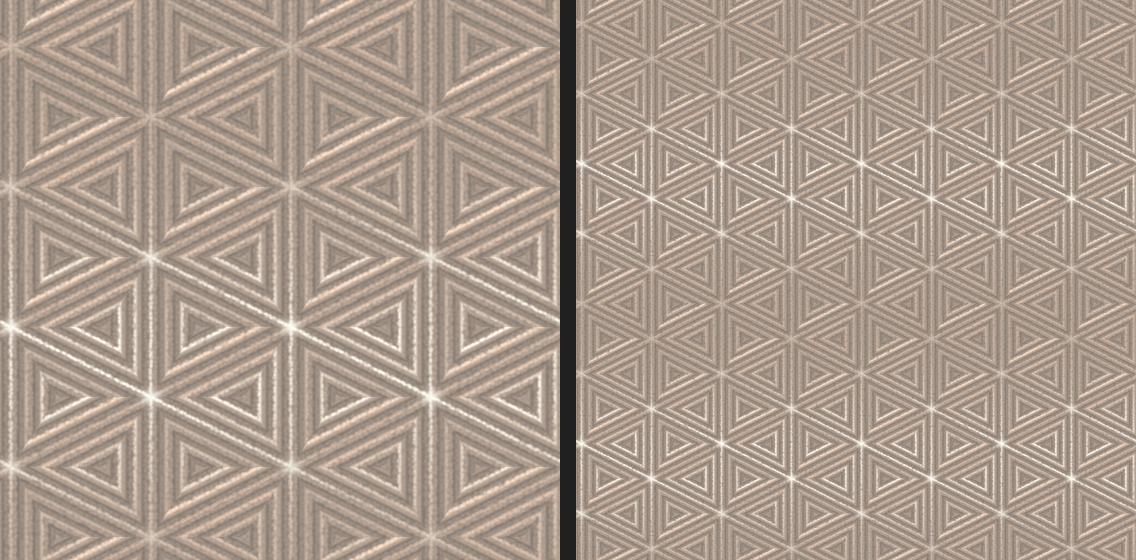
Left: one tile. Right: repeated 2 by 2.
Write a WebGL 1 fragment shader that draws this pattern.

```glsl
precision highp float;

uniform vec2 u_resolution;

const float REPEATS = 4.0;               // triangle columns and rows
const vec2 LATTICE_SHIFT = vec2(0.078, 0.664);
const float RIDGES = 9.0;                // ridges per triangle height
const float FINE_RIDGES = 27.0;
const float FINE_DEPTH = 0.17;
const float LINE_WIDTH = 0.12;           // in ridge spacings
const float SHEEN_WIDTH = 0.21;
const float GRAIN_CELLS = 128.0;
const float GRAIN_WOBBLE = 0.007;
const float GLOW_HEIGHT = 0.36;          // where the bright band lies
const float GLOW_POWER = 1.4;
const float STAR_SIZE = 0.055;
const vec3 GROOVE = vec3(0.535, 0.488, 0.450);
const vec3 CREST = vec3(0.745, 0.670, 0.610);
const vec3 PEACH = vec3(0.96, 0.82, 0.72);
const vec3 WHITE = vec3(1.0, 1.0, 0.96);
const float TAU = 6.2831853;

vec2 hash2(vec2 p) {
  vec2 q = vec2(dot(p, vec2(127.1, 311.7)), dot(p, vec2(269.5, 183.3)));
  return fract(sin(q) * 43758.5);
}

// Distance to the nearest cell point, wrapping at the canvas border
float cellNoise(vec2 uv) {
  vec2 p = uv * GRAIN_CELLS;
  vec2 cell = floor(p);
  float nearest = 2.0;
  for (int j = -1; j <= 1; j++) {
    for (int i = -1; i <= 1; i++) {
      vec2 c = cell + vec2(float(i), float(j));
      nearest = min(nearest, length(c + hash2(mod(c, GRAIN_CELLS)) - p));
    }
  }
  return clamp(nearest, 0.0, 1.0);
}

float bump(float x, float width) {
  return exp(-x * x / (width * width));
}

// One sloping side of a triangle; depth runs inward from its edge.
// Row strengths are for the edge, the outer ring and the inner ring.
vec3 facet(float depth, vec3 peachRows, vec3 whiteRows, float tilt,
           float grain, float px) {
  float ridge = depth * RIDGES;
  float row = floor(ridge + 0.5);
  float offset = ridge - row;
  vec3 rowPick = 1.0 - min(abs(row - vec3(0.0, 1.0, 2.0)), 1.0);

  float fine = FINE_DEPTH * exp(-pow(FINE_RIDGES * px * 1.5, 2.0));
  float height = 0.44 + 0.28 * cos(TAU * ridge - tilt)
               + fine * cos(TAU * FINE_RIDGES * depth + tilt)
               + 0.35 * (0.5 - grain);
  vec3 color = mix(GROOVE, CREST, clamp(height, 0.0, 1.0));

  float sparkle = clamp(1.45 - 1.1 * grain, 0.0, 1.2);
  float soft = px * RIDGES * 0.7;
  float sheen = dot(rowPick, peachRows) * bump(offset, max(SHEEN_WIDTH, soft));
  float line = dot(rowPick, whiteRows) * bump(offset, max(LINE_WIDTH, soft));
  color = mix(color, PEACH, clamp(sheen * sparkle, 0.0, 1.0));
  return mix(color, WHITE, clamp(line * sparkle, 0.0, 1.0));
}

void main() {
  vec2 uv = gl_FragCoord.xy / u_resolution;
  float px = REPEATS / min(u_resolution.x, u_resolution.y);
  float grain = cellNoise(uv);
  float glow = pow(0.5 + 0.5 * cos(TAU * (uv.y - GLOW_HEIGHT)), GLOW_POWER);

  // Skewed lattice: x picks vertical edges, y picks rising edges
  vec2 p = uv * REPEATS - LATTICE_SHIFT;
  vec2 f = fract(vec2(p.x, p.y - 0.5 * p.x));
  bool pointsRight = f.x + f.y < 1.0;

  // Depth from the vertical, rising and falling edges
  vec3 depth = pointsRight ? vec3(f, 1.0 - f.x - f.y)
                           : vec3(1.0 - f, f.x + f.y - 1.0);
  vec3 d = abs(depth + (grain - 0.45) * GRAIN_WOBBLE);

  vec3 vertical;
  vec3 rising;
  vec3 falling;
  if (pointsRight) {
    vertical = facet(d.x, vec3(0.15, 0.15, 0.25),
                     glow * vec3(0.6, 0.12, 0.55), 0.4, grain, px);
    rising = facet(d.y, vec3(0.25, 0.85, 0.5),
                   vec3(0.0, 0.3, 0.15 + 0.8 * glow), -0.5, grain, px);
    falling = facet(d.z, vec3(0.2, 0.2, 0.25),
                    glow * vec3(0.85, 0.15, 0.35), 0.5, grain, px);
  } else {
    vertical = facet(d.x, vec3(0.15, 0.25, 0.3),
                     glow * vec3(0.6, 0.6, 0.8), -0.4, grain, px);
    rising = facet(d.y, vec3(0.3, 0.6, 0.4),
                   glow * vec3(0.1, 0.1, 0.4), 0.5, grain, px);
    falling = facet(d.z, vec3(0.25, 0.35, 0.35),
                    glow * vec3(0.85, 0.5, 0.95), -0.5, grain, px);
  }

  // Blend the three sides across their mitred corners
  vec3 others = min(depth.yzx, depth.zxy);
  vec3 weight = smoothstep(-px, px, others - depth) + 0.0001;
  vec3 color = vertical * weight.x + rising * weight.y + falling * weight.z;
  color /= weight.x + weight.y + weight.z;

  // Glint where six triangles meet
  float corner = 1.0 - max(depth.x, max(depth.y, depth.z));
  color = mix(color, WHITE, bump(corner, STAR_SIZE) * (0.15 + 0.8 * glow));

  gl_FragColor = vec4(color, 1.0);
}
```
